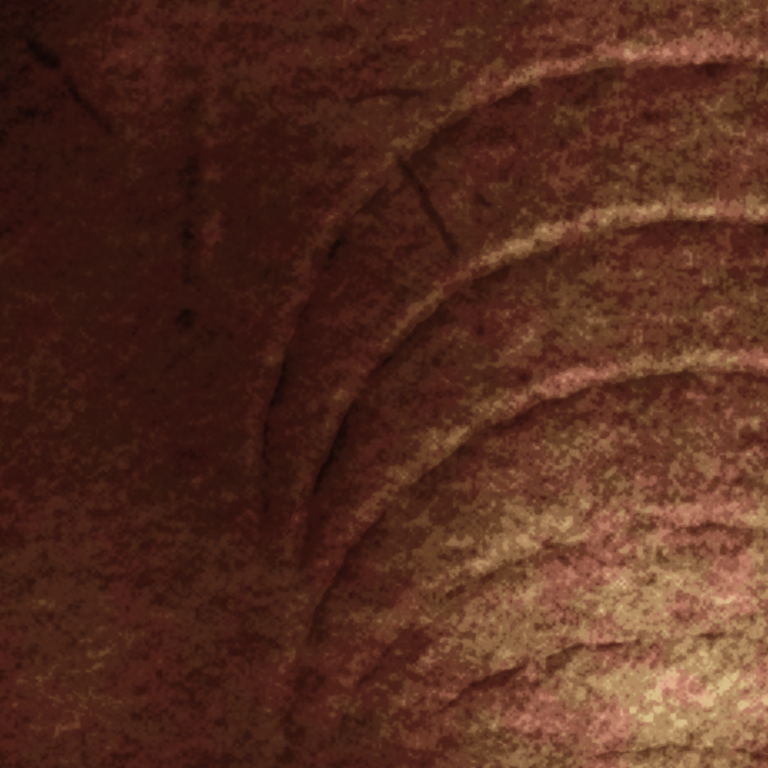
Write a three.js fragment shader that draws this texture.

```glsl
// Weathered red sandstone vault with nested curved ribs, lit from the lower right.
varying vec2 vUv;

const vec3 SOOT = vec3(0.08, 0.03, 0.025);
const vec3 UMBER = vec3(0.20, 0.08, 0.06);
const vec3 RUST = vec3(0.30, 0.14, 0.10);
const vec3 CLAY = vec3(0.41, 0.24, 0.16);
const vec3 SAND = vec3(0.57, 0.38, 0.28);
const vec3 BUFF = vec3(0.71, 0.52, 0.40);
const vec3 PALE = vec3(0.86, 0.70, 0.56);
const vec3 OCHRE_TINT = vec3(0.99, 1.06, 0.95);
const vec3 MAROON_TINT = vec3(1.03, 0.93, 0.98);
const float RIB_WIDTH = 0.013;
const float SHADOW_EDGE = 0.016;
const float EDGE_WOBBLE = 0.018;
const float RELIEF = 0.62;
const float GRAIN = 0.36;
const float PATCHINESS = 0.26;

float hash(vec2 p) {
  return fract(sin(dot(p, vec2(127.1, 311.7))) * 43758.5453);
}

float noise(vec2 p) {
  vec2 i = floor(p), f = fract(p);
  f = f * f * (3.0 - 2.0 * f);
  return mix(mix(hash(i), hash(i + vec2(1.0, 0.0)), f.x),
             mix(hash(i + vec2(0.0, 1.0)), hash(i + 1.0), f.x), f.y);
}

float fbm(vec2 p) {
  float sum = 0.0, amp = 0.5;
  for (int i = 0; i < 5; i++) {
    sum += amp * noise(p);
    p = mat2(1.6, 1.2, -1.2, 1.6) * p + 7.3;
    amp *= 0.5;
  }
  return sum;
}

float bell(float x) { return exp(-x * x); }

float glow(vec2 p, vec2 center, vec2 size) {
  vec2 q = (p - center) / size;
  return exp(-dot(q, q));
}

// Signed distance to a superellipse arch whose legs run straight down.
float archDistance(vec2 p, vec2 center, vec2 radius, float power) {
  vec2 q = vec2(abs(p.x - center.x), max(p.y - center.y, 0.0)) / radius + 1e-4;
  float r = pow(pow(q.x, power) + pow(q.y, power), 1.0 / power);
  vec2 slope = pow(q / r, vec2(power - 1.0)) / radius;
  return (r - 1.0) / length(slope);
}

// Tone change of one rib: lit crest and a ragged shadow; start is its left end.
float rib(vec2 p, vec2 center, vec2 radius, float power, float start, float crest, float shade) {
  float d = archDistance(p, center, radius, power);
  float fade = smoothstep(center.y - 0.10, center.y + 0.16, p.y) * smoothstep(start, start + 0.12, p.x);
  float wear = noise(p * 27.0 + center.y * 40.0);
  float reach = 0.006 + 0.018 * wear;
  float lit = crest * mix(0.42, 1.0, smoothstep(0.38, 0.75, p.x));
  float umbra = 1.0 - smoothstep(-SHADOW_EDGE - 0.005, -SHADOW_EDGE + 0.002, d);
  umbra *= exp(min(d + SHADOW_EDGE, 0.0) / reach) * smoothstep(0.05, 0.65, wear);
  float soft = d < 0.0 ? exp(d * 22.0) * (1.0 - bell(d / RIB_WIDTH)) : 0.0;
  return fade * (lit * bell((d - 0.001) / RIB_WIDTH) - shade * (umbra + 0.22 * soft));
}

// Broken dark line between two ends.
float crack(vec2 p, vec2 a, vec2 b, float width) {
  vec2 ab = b - a;
  float t = clamp(dot(p - a, ab) / dot(ab, ab), 0.0, 1.0);
  return bell(length(p - a - ab * t) / width) * smoothstep(0.15, 0.65, noise(p * 36.0));
}

vec3 stoneRamp(float t) {
  vec3 c = mix(SOOT, UMBER, smoothstep(-0.05, 0.2, t));
  c = mix(c, RUST, smoothstep(0.2, 0.4, t));
  c = mix(c, CLAY, smoothstep(0.4, 0.55, t));
  c = mix(c, SAND, smoothstep(0.55, 0.7, t));
  c = mix(c, BUFF, smoothstep(0.7, 0.85, t));
  return mix(c, PALE, smoothstep(0.85, 1.05, t));
}

void main() {
  vec2 uv = vUv;
  vec2 p = uv + EDGE_WOBBLE * (vec2(fbm(uv * 24.0), fbm(uv * 24.0 + 31.0)) - 0.48);
  // Broad light and shade
  float tone = 0.23 + 0.28 * smoothstep(0.30, 0.85, uv.x);
  tone += 0.38 * glow(uv, vec2(0.90, 0.14), vec2(0.40, 0.23));
  tone += 0.16 * glow(uv, vec2(0.06, 0.06), vec2(0.22, 0.30));
  tone += 0.09 * glow(uv, vec2(0.42, 0.92), vec2(0.15, 0.13));
  tone += 0.14 * glow(uv, vec2(0.17, 0.93), vec2(0.08, 0.09));
  tone -= 0.15 * glow(uv, vec2(0.0, 0.98), vec2(0.13, 0.28));
  tone -= 0.05 * glow(uv, vec2(0.24, 0.55), vec2(0.12, 0.30));
  // Nested ribs, from the outermost inward
  tone += rib(p, vec2(0.90, 0.30), vec2(0.58, 0.635), 2.2, 0.2, 0.18, 0.25);
  tone += rib(p, vec2(0.92, 0.22), vec2(0.545, 0.508), 2.1, 0.2, 0.22, 0.26);
  tone += rib(p, vec2(0.92, 0.0), vec2(0.57, 0.532), 2.0, 0.2, 0.19, 0.22);
  tone += rib(p, vec2(0.90, -0.06), vec2(0.50, 0.396), 2.0, 0.38, 0.11, 0.17);
  tone += rib(p, vec2(0.90, -0.068), vec2(0.43, 0.257), 2.0, 0.52, -0.04, 0.30);
  tone += rib(p, vec2(0.90, -0.093), vec2(0.30, 0.138), 2.0, 0.62, -0.06, 0.28);
  // Wall joints and broken flakes
  tone -= 0.15 * crack(p, vec2(0.03, 0.96), vec2(0.14, 0.83), 0.010);
  tone -= 0.12 * crack(p, vec2(0.245, 0.56), vec2(0.25, 0.90), 0.014);
  tone += 0.09 * crack(p, vec2(0.275, 0.66), vec2(0.27, 1.0), 0.014);
  tone -= 0.24 * crack(p, vec2(0.515, 0.80), vec2(0.59, 0.675), 0.007);
  tone -= 0.20 * crack(p, vec2(0.555, 0.79), vec2(0.64, 0.73), 0.007);
  tone -= 0.22 * crack(p, vec2(0.45, 0.875), vec2(0.54, 0.88), 0.006);
  tone -= 0.22 * crack(p, vec2(0.625, 0.57), vec2(0.68, 0.51), 0.010);
  tone += 0.13 * glow(p, vec2(0.68, 0.57), vec2(0.035, 0.04));
  // Pitted surface and fine grain, stronger where light reaches
  float exposure = 0.32 + 0.75 * clamp(tone, 0.0, 0.9);
  float pits = fbm(uv * 38.0) - fbm(uv * 38.0 + vec2(-0.12, 0.32));
  float grain = 0.55 * noise(uv * 120.0) + 0.45 * noise(uv * 230.0 + 9.0) - 0.5;
  tone += exposure * (RELIEF * pits + GRAIN * grain + PATCHINESS * (fbm(uv * 12.0 + 4.0) - 0.48));
  // Mineral tint
  float ochre = smoothstep(0.32, 0.66, fbm(uv * 19.0 + 50.0) + 0.4 * grain);
  gl_FragColor = vec4(stoneRamp(tone) * mix(MAROON_TINT, OCHRE_TINT, ochre), 1.0);
}
```
